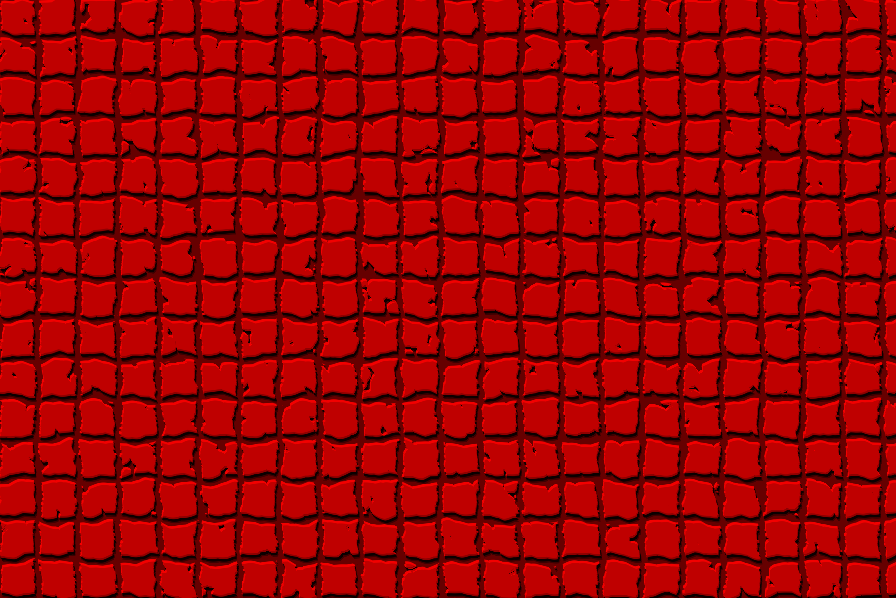
This pattern is drawn by a WebGL 2 fragment shader. Its source:

```glsl
#version 300 es
precision highp float;
// Embossed red mosaic: rough square tiles in dark, wavy grout.

uniform vec2 u_resolution;
out vec4 fragColor;

const float ROWS = 14.85;

float hash(vec2 p) {
  return fract(sin(dot(p, vec2(127.1, 311.7))) * 43758.5);
}

// Distance to the nearest scattered point
float cellular(vec2 p) {
  vec2 base = floor(p);
  float nearest = 2.0;
  for (int y = -1; y <= 1; y++) {
    for (int x = -1; x <= 1; x++) {
      vec2 cell = base + vec2(x, y);
      vec2 point = cell + vec2(hash(cell), hash(cell + 57.3));
      nearest = min(nearest, distance(p, point));
    }
  }
  return nearest;
}

// Sideways drift of one grout line along its length
float drift(float along, float line) {
  float phase = 6.283 * hash(vec2(line, 4.7));
  return 0.055 * sin(2.3 * along + phase) + 0.035 * sin(6.1 * along + 3.0 * phase);
}

// Coverage of the tiles: 1 on a tile, 0 in the grout
float tileMask(vec2 p, float blur) {
  vec2 line = round(p);
  vec2 gap = abs(p - line - vec2(0.5 * drift(p.y, line.x), drift(p.x, line.y + 37.0)));

  // Ragged, stepped left and right sides
  gap.x += 0.045 * (hash(vec2(floor(p.y * 17.0), floor(p.x * 2.0))) - 0.5);

  // Uneven grout width with a few deep chips
  float wear = cellular(p * 2.7 + 11.0);
  float halfWidth = 0.042 + 0.09 * wear + 0.3 * smoothstep(0.7, 1.05, wear);
  return smoothstep(-blur, blur, min(gap.x, gap.y) - halfWidth);
}

void main() {
  vec2 p = gl_FragCoord.xy / u_resolution.y * ROWS + vec2(0.07, 0.04);
  float blur = 0.5 * ROWS / u_resolution.y;
  vec2 toLight = vec2(-0.026, 0.062);

  float tile = tileMask(p, blur);
  float lit = tileMask(p + toLight, blur);
  float far = tileMask(p + 1.6 * toLight, blur);
  float shaded = tileMask(p - 0.7 * toLight, blur);

  // Grout with a soft shadow fringe and a black core
  float grout = mix(0.40, 0.24, far);
  grout = mix(grout, 0.04, lit);

  // Tile face with a dim lower rim and a bright upper rim
  float face = mix(0.56, 0.75, shaded);
  face = mix(0.95, face, lit);

  fragColor = vec4(mix(grout, face, tile), 0.0, 0.0, 1.0);
}
```
